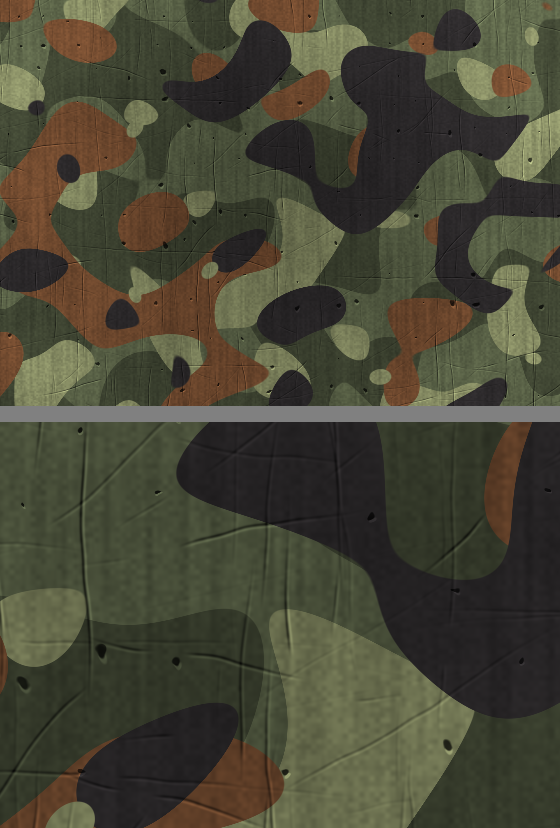
Top, the full canvas; bottom, a detail of the centre.
Reproduce this pattern procedurally as a WebGL 1 fragment shader.

```glsl
precision highp float;
uniform vec2 u_resolution;

const vec3 DARK_GREEN = vec3(0.228, 0.25, 0.182);
const vec3 MID_GREEN = vec3(0.325, 0.355, 0.257);
const vec3 PALE_GREEN = vec3(0.48, 0.50, 0.355);
const vec3 BROWN = vec3(0.415, 0.272, 0.172);
const vec3 BLACK = vec3(0.16, 0.15, 0.155);
const float MID_LEVEL = 0.15;
const float PALE_LEVEL = 1.2;
const float BROWN_LEVEL = 1.2;
const float BLACK_LEVEL = 1.4;
const float WAVE_MIN = 9.0;        // lowest and highest patch frequency
const float WAVE_MAX = 33.0;
const float WARP = 0.018;
const float EDGE_PIXELS = 12.0;    // half width of an outline in field units, times height
const float OVAL_CELLS = 5.0;
const float OVAL_CHANCE = 0.2;
const float SCRATCH_WIDTH = 0.0012;
const float SCRATCH_DEPTH = 0.55;
const float PIT_CELLS = 14.0;
const float PIT_CHANCE = 0.4;
const float GRAIN = 0.17;

float hash(vec2 p) {
  return fract(sin(dot(p, vec2(127.1, 311.7))) * 43758.55);
}

vec2 hash2(vec2 p) {
  return vec2(hash(p), hash(p + 37.3));
}

mat2 rotation(float a) {
  return mat2(cos(a), sin(a), -sin(a), cos(a));
}

float valueNoise(vec2 p) {
  vec2 i = floor(p), f = fract(p);
  f = f * f * (3.0 - 2.0 * f);
  return mix(mix(hash(i), hash(i + vec2(1.0, 0.0)), f.x),
             mix(hash(i + vec2(0.0, 1.0)), hash(i + 1.0), f.x), f.y);
}

// Layered sines in many directions, scaled to unit deviation
float patchField(vec2 p, float seed) {
  p += WARP * sin(p.yx * 17.0 + seed * vec2(2.0, 3.0));
  float sum = 0.0;
  for (int i = 0; i < 9; i++) {
    float n = float(i), a = n * 2.4 + seed;
    float k = mix(WAVE_MIN, WAVE_MAX, fract(n * 0.618 + seed * 0.37));
    sum += sin(k * dot(p, vec2(cos(a), sin(a))) + 6.283 * hash(vec2(n, seed)));
  }
  return sum * 0.471;
}

float hill(vec2 p, vec2 center, vec2 size) {
  vec2 d = (p - center) / size;
  return exp(-dot(d, d));
}

float cover(float field, float level) {
  float edge = EDGE_PIXELS / u_resolution.y;
  return smoothstep(level - edge, level + edge, field);
}

// Sparse small ovals, one at most per cell
float ovals(vec2 p) {
  vec2 id = floor(p * OVAL_CELLS);
  vec2 d = (fract(p * OVAL_CELLS) - mix(vec2(0.3), vec2(0.7), hash2(id + 5.0))) / OVAL_CELLS;
  d = rotation(6.283 * hash(id + 9.0)) * d;
  float radius = mix(0.018, 0.03, hash(id + 2.0));
  float dist = length(d * vec2(1.0, 1.4)) - radius;
  float pixel = 0.8 / u_resolution.y;
  return step(hash(id + 21.0), OVAL_CHANCE) * (1.0 - smoothstep(-pixel, pixel, dist));
}

// Thin, nearly straight grooves with a lit side; most run upright
float scratches(vec2 p) {
  float tone = 0.0;
  for (int i = 0; i < 14; i++) {
    float n = float(i), spin = hash(vec2(n, 4.0)) - 0.5;
    vec2 q = rotation(i < 8 ? spin * 0.12 : 1.57 + spin * 1.8) * p + n * 3.7;
    vec2 cells = vec2(7.0, mix(1.2, 5.0, hash(vec2(n, 8.0))));
    vec2 id = floor(q * cells), f = fract(q * cells);
    vec2 r = hash2(id + n * 13.0);
    float tilt = (hash(id + 71.0 + n) - 0.5) * 0.3 * (f.y - 0.5);
    float jag = 0.018 * sin(f.y * 9.0 + 6.283 * r.y) + 0.012 * (valueNoise(q * 45.0) - 0.5);
    float d = (f.x - mix(0.2, 0.8, r.x) - tilt - jag) / (cells.x * SCRATCH_WIDTH);
    float taper = smoothstep(0.0, 0.25, f.y) * smoothstep(1.0, 0.65, f.y);
    float broken = smoothstep(0.2, 0.5, valueNoise(q * vec2(6.0, 24.0) + n));
    float groove = 0.7 * exp(-(d - 1.9) * (d - 1.9)) - exp(-d * d);
    tone += groove * taper * broken * r.y * r.y * step(0.35, hash(id + n + 50.0));
  }
  return tone * SCRATCH_DEPTH;
}

// Dark ragged dents with a bright lower rim
float pits(vec2 p) {
  vec2 id = floor(p * PIT_CELLS);
  vec2 d = (fract(p * PIT_CELLS) - mix(vec2(0.25), vec2(0.75), hash2(id))) / PIT_CELLS;
  d += 0.004 * (vec2(valueNoise(p * 160.0), valueNoise(p * 160.0 + 40.0)) - 0.5);
  vec2 shape = vec2(1.0, mix(0.5, 1.8, hash(id + 3.0)));
  mat2 turn = rotation(3.14 * hash(id + 6.0));
  float radius = mix(0.0018, 0.006, pow(hash(id + 11.0), 2.0));
  float dent = 1.0 - smoothstep(0.7, 1.3, length(turn * d * shape) / radius);
  vec2 lit = d + vec2(-0.3, 0.9) * radius;
  float rim = 1.0 - smoothstep(0.7, 1.3, length(turn * lit * shape) / radius);
  return step(hash(id + 17.0), PIT_CHANCE) * (0.4 * rim * (1.0 - dent) - 0.7 * dent);
}

void main() {
  vec2 p = gl_FragCoord.xy / u_resolution.y;

  // Patches, stacked from the ground up
  float pale = patchField(p, 2.0) + hill(p, vec2(0.45, 0.15), vec2(0.5, 0.3));
  float brown = patchField(p, 5.0) + 1.5 * hill(p, vec2(0.2, 0.35), vec2(0.4));
  float black = patchField(p, 8.0) + 1.8 * hill(p, vec2(0.95, 0.65), vec2(0.42, 0.36));
  vec3 color = mix(DARK_GREEN, MID_GREEN, cover(patchField(p, 1.0), MID_LEVEL));
  color = mix(color, PALE_GREEN, cover(pale, PALE_LEVEL));
  color = mix(color, BROWN, cover(brown, BROWN_LEVEL));
  color = mix(color, BLACK, cover(black, BLACK_LEVEL));
  color = mix(color, PALE_GREEN, ovals(p));

  // Worn surface and light falling off toward the middle
  float grain = valueNoise(p * 230.0) + valueNoise(p * vec2(170.0, 9.0)) - 1.0;
  float mottle = valueNoise(p * 7.0) + 0.5 * valueNoise(p * 23.0) - 0.75;
  float light = mix(0.87, 1.14, smoothstep(0.1, 0.8, length(p - vec2(0.65, 0.42))));
  float relief = 1.0 + scratches(p) + pits(p) + GRAIN * grain + 0.14 * mottle;
  gl_FragColor = vec4(color * light * max(relief, 0.2), 1.0);
}
```
